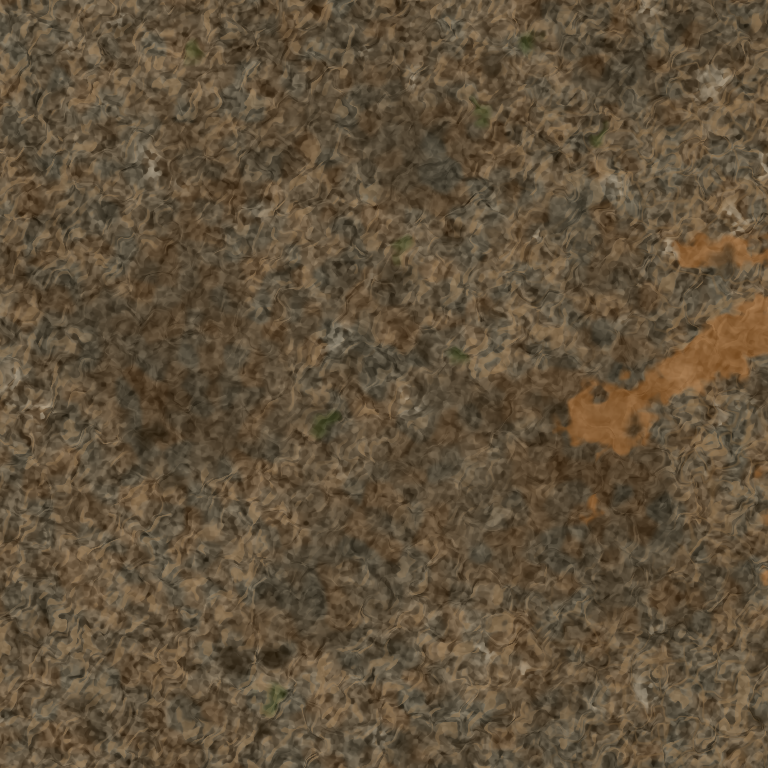
This texture is drawn by a Shadertoy shader. Its source:

```glsl
// Dry brown ground: matted fibrous litter, dark clumps, pale flecks and a bare ochre soil patch.

const vec3 EARTH = vec3(0.352, 0.298, 0.222);
const vec3 TONE_TINT = vec3(1.0, 0.94, 0.84);
const vec3 STRAW = vec3(0.56, 0.44, 0.29);
const vec3 OCHRE = vec3(0.56, 0.385, 0.215);
const vec3 CLUMP = vec3(0.205, 0.165, 0.105);
const vec3 PALE = vec3(0.60, 0.56, 0.48);
const vec3 MOSS = vec3(0.21, 0.25, 0.10);

vec3 hash3(vec2 p) {
    vec3 q = fract(vec3(p.xyx) * vec3(0.1031, 0.1030, 0.0973));
    q += dot(q, q.yxz + 33.33);
    return fract((q.xxy + q.yzz) * q.zyx);
}

// Soft cellular mosaic: random cell values blended by nearness, 0 to 1.
float cellBlend(vec2 p, float seed) {
    vec2 cell = floor(p);
    float sum = 0.0, total = 0.0;
    for (int y = -1; y <= 1; y++)
    for (int x = -1; x <= 1; x++) {
        vec2 id = cell + vec2(x, y);
        vec3 h = hash3(id + seed);
        vec2 d = id + h.xy - p;
        float w = exp(-7.0 * dot(d, d));
        sum += w * h.z;
        total += w;
    }
    return sum / total;
}

float layered(vec2 p, float seed) {
    return 0.5 * cellBlend(p, seed) + 0.3 * cellBlend(p * 2.3, seed + 17.0)
         + 0.2 * cellBlend(p * 5.1, seed + 41.0);
}

// Gap between the two nearest cell points; zero along cell borders.
float cellBorder(vec2 p, float seed) {
    vec2 cell = floor(p);
    float nearest = 9.0, second = 9.0;
    for (int y = -1; y <= 1; y++)
    for (int x = -1; x <= 1; x++) {
        vec2 id = cell + vec2(x, y);
        float d = length(id + hash3(id + seed).xy - p);
        second = min(second, max(nearest, d));
        nearest = min(nearest, d);
    }
    return second - nearest;
}

// Scattered soft round marks; radius is in cells.
float spots(vec2 p, float chance, float radius, float seed) {
    vec2 cell = floor(p);
    float cover = 0.0;
    for (int y = -1; y <= 1; y++)
    for (int x = -1; x <= 1; x++) {
        vec2 id = cell + vec2(x, y);
        vec3 h = hash3(id + seed);
        float r = radius * (0.6 + 0.6 * fract(h.z * 57.0));
        float d = length(id + h.xy - p);
        cover = max(cover, step(h.z, chance) * (1.0 - smoothstep(0.25 * r, r, d)));
    }
    return cover;
}

float segment(vec2 p, vec2 a, vec2 b) {
    vec2 pa = p - a, ba = b - a;
    return length(pa - ba * clamp(dot(pa, ba) / dot(ba, ba), 0.0, 1.0));
}

// Distance to the diagonal bare patch and its small outliers.
float soilDistance(vec2 p) {
    float d = segment(p, vec2(0.765, 0.445), vec2(0.86, 0.50)) - 0.036;
    d = min(d, segment(p, vec2(0.86, 0.50), vec2(1.03, 0.59)) - 0.032);
    d = min(d, segment(p, vec2(0.90, 0.675), vec2(1.03, 0.66)) - 0.010);
    d = min(d, segment(p, vec2(0.775, 0.41), vec2(0.775, 0.30)) + 0.002);
    return min(d, segment(p, vec2(1.01, 0.21), vec2(1.01, 0.38)) - 0.008);
}

vec2 turn(vec2 p, float angle) {
    float c = cos(angle), s = sin(angle);
    return vec2(c * p.x + s * p.y, c * p.y - s * p.x);
}

void mainImage(out vec4 fragColor, in vec2 fragCoord) {
    vec2 p = fragCoord / iResolution.xy;
    vec2 warp = vec2(cellBlend(p * 45.0, 3.0), cellBlend(p * 45.0, 9.0)) - 0.5;
    vec2 q = p + 0.022 * warp;

    // Broad patches; litter is drier at the upper left, along the top and at the bottom.
    float broad = layered(p * 6.0, 21.0);
    float outer = smoothstep(0.18, 0.62, length((p - vec2(0.48, 0.48)) * vec2(1.0, 1.1)));
    float dry = smoothstep(0.35, 0.75, broad + 0.22 * outer);

    // Fine grain and short diagonal fibres
    float grain = cellBlend(p * 165.0, 5.0) - 0.5;
    float coarse = cellBlend(q * 75.0, 31.0) - 0.5;
    float fibre = cellBlend(turn(q, 0.95) * vec2(75.0, 190.0), 61.0) - 0.5;
    float cross = cellBlend(turn(q, -0.4) * vec2(85.0, 180.0), 83.0) - 0.5;
    float tone = 0.13 * grain + 0.08 * coarse + 0.11 * fibre + 0.09 * cross;
    tone *= 0.85 + 0.5 * dry;
    tone += 0.13 * (broad - 0.5) + 0.025 * (dry - 0.4);
    vec3 color = EARTH + tone * TONE_TINT;
    color += vec3(0.05, -0.005, -0.04) * (cellBlend(p * 38.0, 47.0) - 0.5);

    // Straw strands and branching veins
    float straw = smoothstep(0.12, 0.42, fibre + 0.4 * coarse) * dry;
    color = mix(color, STRAW, 0.45 * straw);
    float vein = 1.0 - smoothstep(0.02, 0.16, cellBorder(q * 30.0, 71.0));
    float veinZone = smoothstep(0.5, 0.9, p.x) * smoothstep(0.4, 0.65, broad + 0.1 * outer);
    color = mix(color, STRAW, 0.35 * vein * veinZone);

    // Ochre soil with a ragged edge
    float ragged = soilDistance(p + 0.030 * warp) + 0.06 * (layered(p * 17.0, 13.0) - 0.5);
    float soil = 1.0 - smoothstep(-0.009, 0.008, ragged);
    vec3 soilColor = OCHRE + 0.12 * (layered(p * 24.0, 91.0) - 0.5) + 0.35 * tone;
    color = mix(color, soilColor, 0.88 * soil);

    // Pale flecks, dark clumps and a little moss
    float paleZone = smoothstep(0.45, 0.7, broad + 0.2 * outer);
    float pale = spots(q * 15.0, 0.16, 0.40, 101.0) * paleZone;
    color = mix(color, PALE + tone, 0.5 * pale * smoothstep(-0.25, 0.3, coarse + grain));
    float clumpZone = mix(0.45, 1.0, smoothstep(0.35, 0.6, cellBlend(p * 4.0, 131.0)));
    float clump = spots(q * 17.0, 0.15, 0.42, 113.0) * clumpZone;
    color = mix(color, CLUMP + 0.4 * tone, 0.75 * clump);
    float moss = spots(q * 11.0, 0.045, 0.24, 151.0);
    color = mix(color, MOSS + 0.5 * tone, 0.55 * moss);

    fragColor = vec4(clamp(color, 0.0, 1.0), 1.0);
}
```
